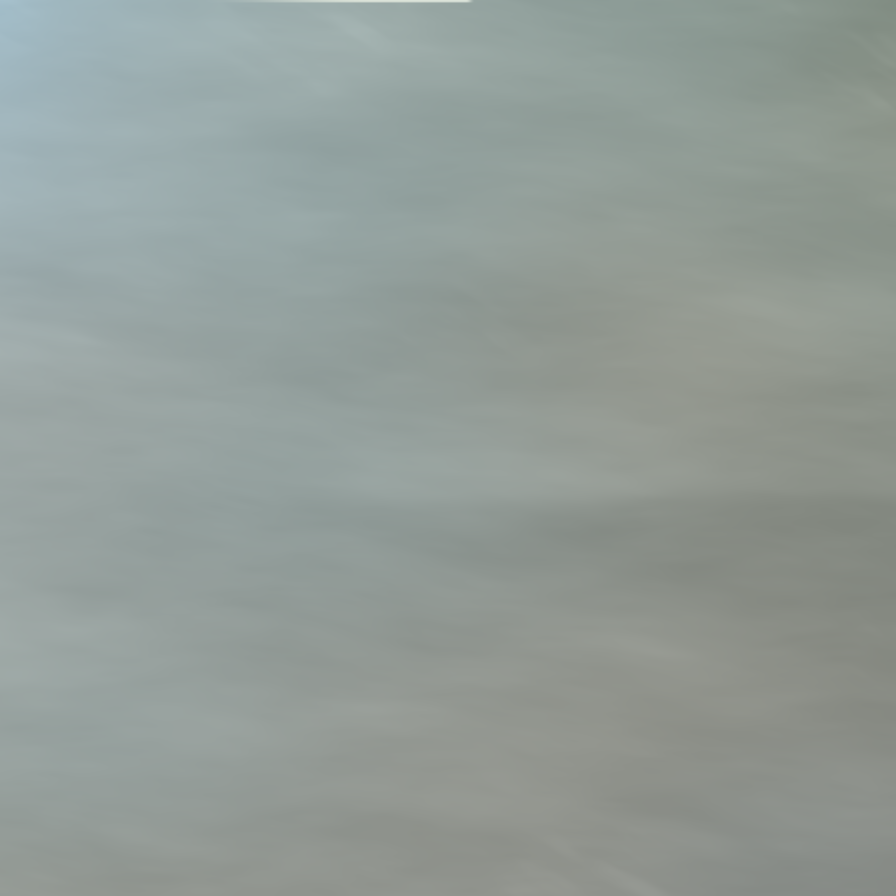
Reproduce this texture procedurally as a three.js fragment shader.

```glsl
// Softly brushed grey surface under cool light from the upper left.
// A four-corner colour blend is modulated by layers of stretched cellular
// smears, from broad bands to fine grain, plus a few pale diagonal scuffs.

#define TOP_LEFT     vec3(0.635, 0.700, 0.710)
#define TOP_RIGHT    vec3(0.540, 0.592, 0.556)
#define BOTTOM_LEFT  vec3(0.598, 0.622, 0.600)
#define BOTTOM_RIGHT vec3(0.540, 0.543, 0.517)
#define SKY_GLOW     vec3(0.000, 0.035, 0.070)
#define WARM_TINT    vec3(0.012, -0.002, -0.010)
#define STREAK_TILT  0.07
#define STREAK_GAIN  0.025
#define SCUFF_GAIN   0.022
#define SHADOW_GAIN  0.028

varying vec2 vUv;

vec3 hash3(vec2 p) {
  vec3 q = fract(p.xyx * vec3(0.1031, 0.1030, 0.0973));
  q += dot(q, q.yxz + 33.33);
  return fract((q.xxy + q.yzz) * q.zyx);
}

// Cellular noise: one soft bright or dark blob per cell, about -1 to 1.
float smears(vec2 p) {
  vec2 cell = floor(p);
  float sum = 0.0;
  for (int j = -1; j <= 1; j++) {
    for (int i = -1; i <= 1; i++) {
      vec2 id = cell + vec2(float(i), float(j));
      vec3 rnd = hash3(id + 57.0);
      vec2 d = p - id - rnd.xy;
      float fall = max(0.0, 1.0 - dot(d, d));
      sum += (rnd.z * 2.0 - 1.0) * fall * fall * fall;
    }
  }
  return sum;
}

// Horizontal streaks: each layer is finer, fainter and more stretched.
float streaks(vec2 uv) {
  float sum = 0.0;
  float gain = 1.0;
  vec2 scale = vec2(2.2, 7.0);
  for (int k = 0; k < 5; k++) {
    sum += gain * smears(uv * scale + float(k) * 17.3);
    scale *= vec2(1.9, 2.05);
    gain *= 0.64;
  }
  return sum;
}

// Pale scratches running down to the right, kept to scattered patches.
float scuffs(vec2 uv) {
  vec2 along = normalize(vec2(1.0, -0.6));
  vec2 p = vec2(dot(uv, along), dot(uv, vec2(-along.y, along.x)));
  float patches = smoothstep(0.15, 0.75, smears(uv * vec2(4.0, 6.0) + 91.0));
  float lines = smears(p * vec2(11.0, 48.0) + 31.0)
              + 0.5 * smears(p * vec2(24.0, 95.0) + 63.0);
  return patches * smoothstep(-0.1, 0.9, lines);
}

// Long shadow with a crisper upper lip, strongest on the right.
float shadowBand(vec2 uv) {
  float y = uv.y + 0.012 * smears(uv * vec2(5.0, 3.0) + 7.0);
  float band = smoothstep(0.30, 0.425, y) * (1.0 - smoothstep(0.430, 0.455, y));
  return band * smoothstep(0.2, 0.72, uv.x);
}

void main() {
  vec2 uv = vUv;

  // Wavy, slightly sloping coordinates for the brushing
  vec2 brushed = uv;
  brushed.y += STREAK_TILT * uv.x
             + 0.008 * sin(uv.x * 7.0 + uv.y * 9.0)
             + 0.004 * sin(uv.x * 17.0 - uv.y * 23.0);

  // Broad light
  vec3 color = mix(mix(BOTTOM_LEFT, BOTTOM_RIGHT, uv.x),
                   mix(TOP_LEFT, TOP_RIGHT, uv.x), uv.y);
  color += SKY_GLOW * exp(-5.0 * length((uv - vec2(0.0, 1.0)) * vec2(1.6, 0.8)));
  color -= 0.045 * exp(-9.0 * length(uv - 1.0));

  // Surface detail
  color += WARM_TINT * smears(uv * vec2(2.5, 4.0) + 43.0);
  color += STREAK_GAIN * streaks(brushed);
  color += SCUFF_GAIN * scuffs(uv);
  color -= SHADOW_GAIN * shadowBand(uv);

  // Thin bright sliver at the top edge
  float sliver = smoothstep(0.996, 0.999, uv.y)
               * smoothstep(0.22, 0.42, uv.x) * (1.0 - smoothstep(0.52, 0.53, uv.x));
  color = mix(color, vec3(0.86, 0.89, 0.85), sliver);

  gl_FragColor = vec4(color, 1.0);
}
```
